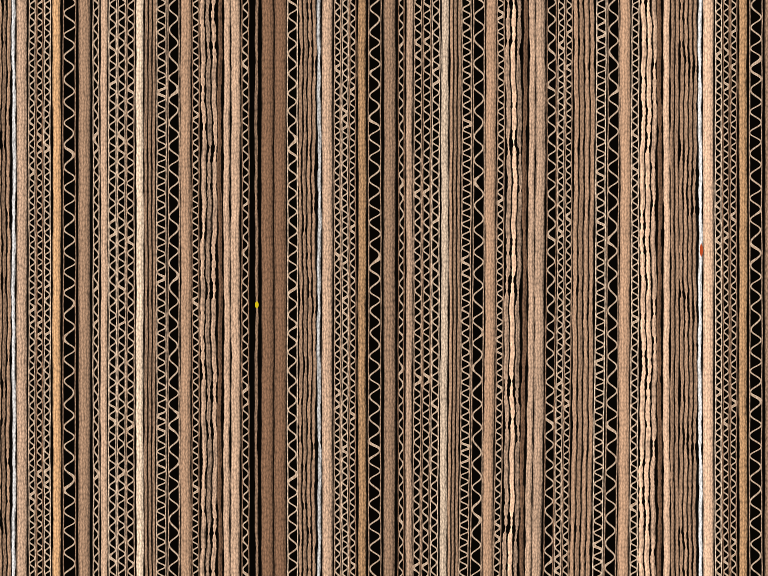
Write a WebGL 1 fragment shader that draws this texture.

```glsl
precision highp float;
// Tight stack of corrugated cardboard seen edge-on: sheets, fluted cores, torn liners.
uniform vec2 u_resolution;

const vec3 GAP = vec3(0.03, 0.022, 0.015);
const vec3 BROWN = vec3(0.50, 0.37, 0.28);
const vec3 KRAFT = vec3(0.62, 0.49, 0.39);
const vec3 TAN = vec3(0.76, 0.62, 0.51);
const vec3 PALE = vec3(0.87, 0.76, 0.65);
const vec3 WHITE = vec3(0.84, 0.82, 0.80);

// Point on the canvas, with its paper grain and the width of one smooth edge.
struct Spot { vec2 p; float grain; float edge; };

float hash(vec2 p) { return fract(sin(dot(p, vec2(127.1, 311.7))) * 4375.85); }

// Distance to the nearest scattered fibre clump.
float cellular(vec2 p) {
  float nearest = 2.0;
  for (int i = 0; i < 9; i++) {
    vec2 c = floor(p) + vec2(mod(float(i), 3.0), floor(float(i) / 3.0)) - 1.0;
    nearest = min(nearest, length(c + vec2(hash(c), hash(c + 17.3)) - p));
  }
  return nearest;
}

// Layered sines, about -1 to 1.
float wobble(float y, float seed) {
  return 0.5 * sin(y * 0.13 + seed) + 0.3 * sin(y * 0.47 + seed * 2.3)
       + 0.2 * sin(y * 1.31 + seed * 4.1);
}

float band(float d, float halfWidth, float edge) {
  return clamp((halfWidth - abs(d)) / edge + 0.5, 0.0, 1.0);
}

float fleck(vec2 p, vec2 size) { return 1.0 - smoothstep(0.6, 1.0, length(p / size)); }

// Splits a span into equal lanes: offset from the lane centre, lane width, seed.
vec3 lane(vec2 p, vec2 span, float count, float sway) {
  float w = (span.y - span.x) / count;
  float x = p.x - span.x + sway * wobble(p.y, span.x);
  float index = clamp(floor(x / w), 0.0, count - 1.0);
  return vec3(x - (index + 0.5) * w, w, 40.0 * hash(vec2(index, floor(span.x * 10.0))));
}

// Solid sheets side by side; torn raises the raggedness of their edges.
void sheets(inout vec3 col, Spot s, vec2 span, float count, vec3 tint, float torn) {
  if (abs(s.p.x - 0.5 * (span.x + span.y)) > 0.5 * (span.y - span.x) + 0.6) return;
  vec3 l = lane(s.p, span, count, 0.06 + 0.25 * torn);
  float ragged = wobble(s.p.y * 2.3, l.z) + 0.6 * wobble(s.p.y * 6.1, l.z + 2.0);
  float halfWidth = l.y * 0.5 - 0.06 - torn * 0.26 * max(ragged, 0.0);
  float t = clamp(l.x / max(halfWidth, 0.1), -1.0, 1.0);
  float fibre = 0.08 * sin(l.x * 13.0 + l.z + 2.0 * wobble(s.p.y, l.z));
  float light = 1.03 + (0.2 + 0.35 * torn) * (fract(l.z) - 0.5) + fibre;
  light += 0.42 * (s.grain - 0.5) + 0.2 * torn * ragged - 0.14 * t - 0.4 * t * t * t * t;
  col = mix(col, tint * light, band(l.x, halfWidth, s.edge));
}

// Fluted cores: a waving sheet in a dark hollow between two thin liners.
void flutes(inout vec3 col, Spot s, vec2 span, float count, float pitch) {
  if (abs(s.p.x - 0.5 * (span.x + span.y)) > 0.5 * (span.y - span.x) + 0.4) return;
  vec3 l = lane(s.p, span, count, 0.08);
  float phase = 6.2832 * s.p.y / pitch + l.z + 0.8 * wobble(s.p.y, l.z);
  float amp = (l.y * 0.5 - 0.2) * (0.92 + 0.14 * wobble(s.p.y, l.z + 3.0));
  float slope = amp * 6.2832 / pitch * cos(phase);
  float dist = (l.x - amp * sin(phase)) / sqrt(1.0 + slope * slope);
  float frayed = smoothstep(0.5, 0.9, wobble(s.p.y * 1.7, l.z));
  vec3 paper = mix(KRAFT, PALE, 0.2 + 0.9 * s.grain);
  vec3 liner = mix(BROWN, PALE, fract(l.z)) * (0.7 + 0.6 * s.grain);
  vec3 core = mix(GAP, paper, band(dist, 0.14 + 0.15 * frayed, s.edge));
  core = mix(core, liner, band(abs(l.x) - l.y * 0.5 + 0.12, 0.12, s.edge));
  col = mix(col, core, band(l.x, l.y * 0.5, s.edge));
}

// Long run of mixed board, 26 units wide.
void wideStack(inout vec3 col, Spot s, float o) {
  sheets(col, s, o + vec2(-1.2, 1.8), 4.0, KRAFT, 0.6);
  sheets(col, s, o + vec2(1.9, 2.7), 1.0, WHITE, 0.4);
  sheets(col, s, o + vec2(2.7, 4.6), 1.0, TAN * 1.07, 0.1);
  flutes(col, s, o + vec2(4.7, 8.5), 3.0, 1.9);
  sheets(col, s, o + vec2(8.7, 10.2), 1.0, vec3(0.74, 0.57, 0.41), 0.2);
  flutes(col, s, o + vec2(10.4, 12.7), 1.0, 3.6);
  sheets(col, s, o + vec2(13.0, 15.1), 1.0, KRAFT, 0.1);
  flutes(col, s, o + vec2(15.4, 16.6), 1.0, 2.6);
  sheets(col, s, o + vec2(16.7, 18.0), 1.0, TAN, 0.2);
  flutes(col, s, o + vec2(18.0, 22.5), 3.0, 2.3);
  sheets(col, s, o + vec2(22.6, 24.0), 1.0, PALE, 0.2);
  sheets(col, s, o + vec2(24.0, 26.0), 3.0, KRAFT, 0.2);
}

// Short run ending in torn sheets, 12.4 units wide.
void narrowStack(inout vec3 col, Spot s, float o) {
  flutes(col, s, o + vec2(0.0, 1.8), 1.0, 2.0);
  flutes(col, s, o + vec2(1.9, 4.0), 1.0, 3.9);
  sheets(col, s, o + vec2(4.0, 5.9), 1.0, KRAFT * 1.08, 0.2);
  flutes(col, s, o + vec2(5.9, 7.3), 1.0, 1.9);
  sheets(col, s, o + vec2(7.4, 10.2), 3.0, TAN, 0.9);
  sheets(col, s, o + vec2(10.2, 11.1), 1.0, BROWN, 0.5);
  sheets(col, s, o + vec2(11.2, 12.4), 1.0, TAN, 0.3);
}

void main() {
  float unit = 96.0 / u_resolution.y; // the canvas is 96 units high
  vec2 p = gl_FragCoord.xy * unit;
  float low = 1.0 - p.y / 96.0;
  p.x += 0.7 * low * low * smoothstep(60.0, 85.0, p.x) * (1.0 - smoothstep(98.0, 113.0, p.x));
  Spot s = Spot(p, 1.0 - min(cellular(p * vec2(3.7, 1.7)), 1.0), unit);
  vec3 col = GAP;
  for (int i = 0; i < 3; i++) {
    float last = step(1.5, float(i));
    float origin = float(i) * 50.9 + last * 12.6;
    wideStack(col, s, origin);
    narrowStack(col, s, origin + mix(26.0, -15.1, last));
  }
  // Boards between the runs
  sheets(col, s, vec2(38.4, 40.1), 1.0, TAN, 0.3);
  flutes(col, s, vec2(40.2, 41.6), 1.0, 2.4);
  sheets(col, s, vec2(42.4, 43.1), 1.0, KRAFT, 0.3);
  sheets(col, s, vec2(43.5, 47.8), 2.0, BROWN, 0.15);
  flutes(col, s, vec2(47.8, 49.7), 1.0, 3.1);
  flutes(col, s, vec2(91.1, 92.9), 1.0, 3.1);
  flutes(col, s, vec2(92.9, 95.5), 2.0, 1.9);
  sheets(col, s, vec2(95.6, 99.2), 4.0, KRAFT, 0.4);
  sheets(col, s, vec2(89.2, 91.0), 1.0, TAN, 0.3);
  sheets(col, s, vec2(111.7, 113.2), 2.0, KRAFT, 0.3);
  // Printed scraps
  col = mix(col, vec3(0.85, 0.75, 0.1), fleck(p - vec2(42.8, 45.2), vec2(0.4, 0.7)));
  col = mix(col, vec3(0.75, 0.3, 0.15), fleck(p - vec2(116.9, 54.3), vec2(0.3, 1.3)));
  gl_FragColor = vec4(clamp(col, 0.0, 1.0), 1.0);
}
```
